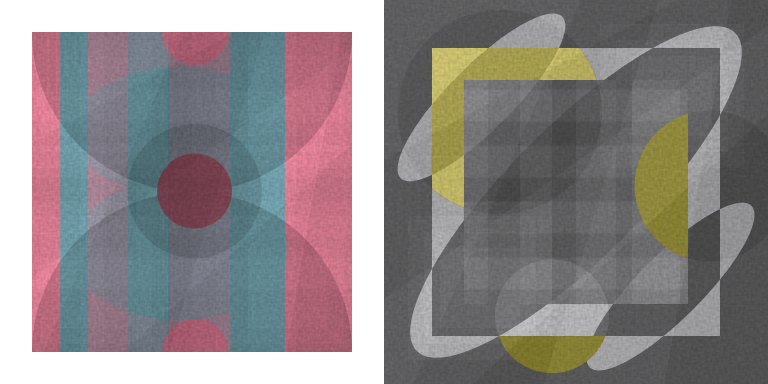
Write a WebGL 2 fragment shader that draws this background.

```glsl
#version 300 es
precision highp float;
// Two woven geometric panels: a pink and teal striped square on white, and a
// grey panel of overlapping square rings, tilted ellipses and yellow discs.
// Shapes are distance functions in a 24 by 12 unit space, tinted by overlap.
uniform vec2 u_resolution;
out vec4 fragColor;

float pixel;

// Smooth coverage of a signed distance
float fill(float d) { return clamp(0.5 - d / pixel, 0.0, 1.0); }

float disc(vec2 p, float r) { return fill(length(p) - r); }

float square(vec2 p, float h) { return fill(max(abs(p.x), abs(p.y)) - h); }

float band(float x, float a, float b) { return fill(a - x) * fill(x - b); }

float ellipse(vec2 p, vec2 r) {
    float k = length(p / r);
    return fill(k * (k - 1.0) / max(length(p / (r * r)), 1e-4));
}

vec2 gradient(vec2 cell) {
    float h = fract(sin(dot(cell, vec2(127.1, 311.7))) * 43758.5);
    return vec2(cos(h * 6.2832), sin(h * 6.2832));
}

float noise(vec2 p) {
    vec2 i = floor(p), f = fract(p), e = vec2(0, 1);
    vec2 u = f * f * (3.0 - 2.0 * f);
    float low = mix(dot(gradient(i), f), dot(gradient(i + e.yx), f - e.yx), u.x);
    float high = mix(dot(gradient(i + e), f - e), dot(gradient(i + 1.0), f - 1.0), u.x);
    return mix(low, high, u.y);
}

// Fine horizontal and vertical threads
float weave(vec2 p) {
    return noise(p * vec2(7.0, 15.0)) + noise(p * vec2(15.0, 7.0) + 40.0);
}

// Translucent half planes that cross into wedges
float wedges(vec2 p) {
    float shade = 0.0;
    for (int i = 0; i < 6; i++) {
        float k = float(i), angle = 0.5 + 0.6 * mod(k, 2.0) + 0.06 * k;
        vec2 normal = vec2(-sin(angle), cos(angle));
        float side = mod(floor(k * 0.5), 2.0) * 2.0 - 1.0;
        shade += side * (fill(dot(p, normal) + 1.5 * (k - 2.5)) - 0.5);
    }
    return shade;
}

// Stepped squares nested around the centre of each corner
float cornerSquares(vec2 p) {
    vec2 c = abs(p) - 3.0;
    float sum = 0.0;
    for (int i = 0; i < 3; i++) sum += square(c, 2.25 - 0.5 * float(i));
    return sum;
}

// Crossing translucent strips
float plaid(vec2 p) {
    float sum = 0.0;
    for (int i = 0; i < 4; i++) {
        float k = float(i), start = -3.5 + 1.75 * k;
        sum += band(p.x, start, start + 0.75 + 0.25 * k);
        sum += band(-p.y, start + 0.3, start + 1.3);
    }
    return sum - 1.0;
}

vec3 stripedPanel(vec2 p) {
    float teal = band(p.x, -4.12, -3.25) + 0.4 * band(p.x, -3.25, -2.0)
               + 0.75 * band(p.x, -2.0, -0.7) + 0.45 * band(p.x, -0.7, 1.2)
               + band(p.x, 1.2, 2.9);
    float lens = max(ellipse(p - vec2(-0.38, 1.9), vec2(3.35, 2.0)),
                     ellipse(p - vec2(-0.38, -1.8), vec2(3.4, 2.2)));
    teal = min(teal + 0.25 * lens, 1.0);
    vec3 color = mix(vec3(0.81, 0.46, 0.54), vec3(0.41, 0.58, 0.62), teal);

    // Half discs entering from the top and bottom
    vec2 folded = vec2(p.x - 0.1, abs(p.y) - 5.0);
    color = mix(color, vec3(0.84, 0.41, 0.51), 0.8 * disc(folded, 1.03));
    color *= 1.0 - 0.17 * disc(p - vec2(0, 5), 5.0);
    color *= 1.0 - 0.17 * disc(p + vec2(0, 5), 5.0);

    // Central target
    vec2 core = p - vec2(0.08, 0.03);
    color *= 1.0 - 0.12 * disc(core, 2.1);
    color = mix(color, vec3(0.45, 0.21, 0.26), 0.85 * disc(core, 1.17));
    return color * (1.0 + 0.05 * wedges(p) + 0.025 * cornerSquares(p) + 0.03 * plaid(p));
}

vec3 greyPanel(vec2 p) {
    float outer = square(p, 4.5), inner = square(p, 3.5), ring = outer - inner;
    vec2 tilted = vec2(p.x + p.y, p.y - p.x) * 0.7071;
    float big = ellipse(tilted, vec2(7.03, 2.06));
    float small = ellipse(vec2(tilted.x, abs(tilted.y) - 4.18), vec2(3.57, 1.0));
    float ovals = max(big, small);

    // Overlapping light shapes cancel
    float tone = mix(0.34, 0.63, mix(ovals, 1.0 - ovals, ring));
    tone = mix(tone, 0.42 - 0.05 * big + 0.07 * small, inner);
    tone += 0.035 * plaid(p) * inner + 0.025 * wedges(p);
    tone += 0.018 * cornerSquares(p) * fill(-p.x * p.y);

    float topDisc = disc(p - vec2(-2.38, 2.5), 3.19);
    float sideDisc = disc(p - vec2(4.19, 0.19), 2.36);
    float lowDisc = disc(p - vec2(-0.75, -3.88), 1.78);
    tone += 0.06 * lowDisc * outer - 0.035 * (topDisc + sideDisc);

    // Each disc turns yellow in a different zone
    float yellow = topDisc * ring * (1.0 - big) + sideDisc * inner + lowDisc * (1.0 - outer);
    float light = 0.52 + 0.22 * topDisc - 0.14 * small * topDisc + 0.04 * wedges(p);
    vec3 gold = vec3(light, light * 0.95, light * 0.85 - 0.24);
    return mix(vec3(1.0, 1.0, 1.015) * tone, gold, min(yellow, 1.0));
}

void main() {
    pixel = 12.0 / u_resolution.y;
    vec2 p = gl_FragCoord.xy * pixel;
    float grain = 1.0 + 0.09 * weave(p);
    vec3 color = mix(vec3(1), stripedPanel(p - 6.0) * grain, square(p - 6.0, 5.0));
    color = mix(color, greyPanel(p - vec2(18, 6)) * grain, fill(12.0 - p.x));
    fragColor = vec4(color, 1.0);
}
```
